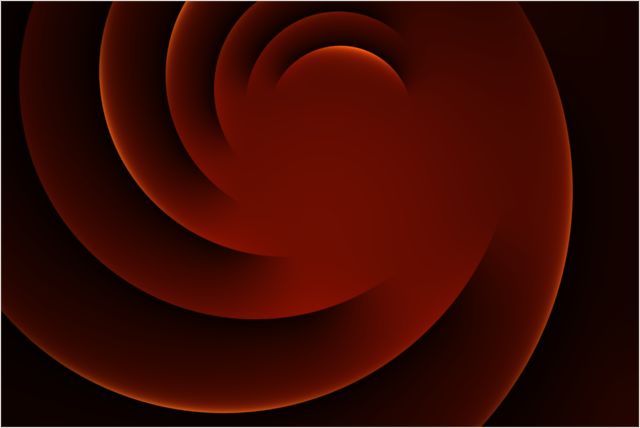
A Shadertoy shader for this background:

```glsl
// Nested dark red discs with shaded edges, golden rims and a soft central glow.

const int DISC_COUNT = 8;
const float DEG = 0.01745329;

// Discs from outer to inner: centre x, centre y, radius, in canvas heights
const vec3 DISCS[DISC_COUNT] = vec3[](
    vec3(0.518, 0.555, 0.820), vec3(0.523, 0.719, 0.684),
    vec3(0.596, 0.805, 0.551), vec3(0.666, 0.834, 0.434),
    vec3(0.729, 0.824, 0.342), vec3(0.756, 0.793, 0.256),
    vec3(0.791, 0.756, 0.217), vec3(0.795, 0.725, 0.168));

// Visible arc (angle, cosine limit) and golden highlight (angle, strength)
const vec4 ARCS[DISC_COUNT] = vec4[](
    vec4(-15.0, 0.50, -14.0, 0.60), vec4(-100.0, 0.10, -95.0, 0.95),
    vec4(-150.0, -0.15, -135.0, 0.10), vec4(-165.0, 0.15, -163.0, 0.90),
    vec4(175.0, 0.35, 150.0, 0.85), vec4(155.0, 0.40, 140.0, 0.22),
    vec4(110.0, 0.35, 105.0, 0.16), vec4(88.0, 0.28, 78.0, 0.90));

const vec3 RED = vec3(1.0, 0.12, 0.008);
const vec3 ORANGE = vec3(0.30, 0.10, 0.005);
const vec3 GOLD = vec3(0.48, 0.34, 0.09);
const vec3 FRAME = vec3(0.87, 0.85, 0.83);

const vec2 GLOW_CENTRE = vec2(0.755, 0.51);
const float GLOW_LEVEL = 0.39;
const float GLOW_FALLOFF = 2.7;
const float FLOOR_LEVEL = 0.035;
const float SHADOW_DEPTH = 0.86;
const float SHADOW_REACH = 0.25;
const float RIM_LEVEL = 0.15;
const float RIM_REACH = 0.13;
const float FRAME_WIDTH = 0.0029;

vec2 direction(float degrees) {
    return vec2(cos(degrees * DEG), sin(degrees * DEG));
}

void mainImage(out vec4 fragColor, in vec2 fragCoord) {
    vec2 p = fragCoord / iResolution.y;
    vec2 size = vec2(iResolution.x / iResolution.y, 1.0);
    float pixel = 1.0 / iResolution.y;

    // Central glow and a faint one in the lower right corner
    vec2 g = p - GLOW_CENTRE;
    vec2 corner = p - vec2(size.x, 0.0);
    float glow = FLOOR_LEVEL + GLOW_LEVEL * exp(-GLOW_FALLOFF * dot(g, g));
    glow += 0.11 * exp(-25.0 * dot(corner, corner));
    vec3 color = RED * glow;

    for (int i = 0; i < DISC_COUNT; i++) {
        vec3 disc = DISCS[i];
        vec4 arc = ARCS[i];
        vec2 offset = p - disc.xy;
        float d = length(offset) - disc.z;
        vec2 n = offset / max(length(offset), 1e-4);
        float inside = smoothstep(pixel, -pixel, d);
        float visible = smoothstep(arc.y, arc.y + 0.5, dot(n, direction(arc.x)));

        // Shadow cast outward
        float shadow = exp(-max(d, 0.0) / (disc.z * SHADOW_REACH));
        color *= 1.0 - SHADOW_DEPTH * visible * shadow * (1.0 - inside);

        // Red light fading inward
        float depth = max(-d, 0.0);
        float rim = exp(-depth / (disc.z * RIM_REACH));
        color += RED * RIM_LEVEL * visible * inside * rim;

        // Golden highlight along part of the edge
        float gold = arc.w * pow(max(dot(n, direction(arc.z)), 0.0), 6.0);
        color += gold * inside * (ORANGE * exp(-depth / 0.025) + GOLD * exp(-depth / 0.007));
    }

    // Thin pale frame
    vec2 border = min(p, size - p);
    float edge = min(border.x, border.y) - FRAME_WIDTH;
    color = mix(color, FRAME, smoothstep(0.5 * pixel, -0.5 * pixel, edge));

    fragColor = vec4(clamp(color, 0.0, 1.0), 1.0);
}
```
